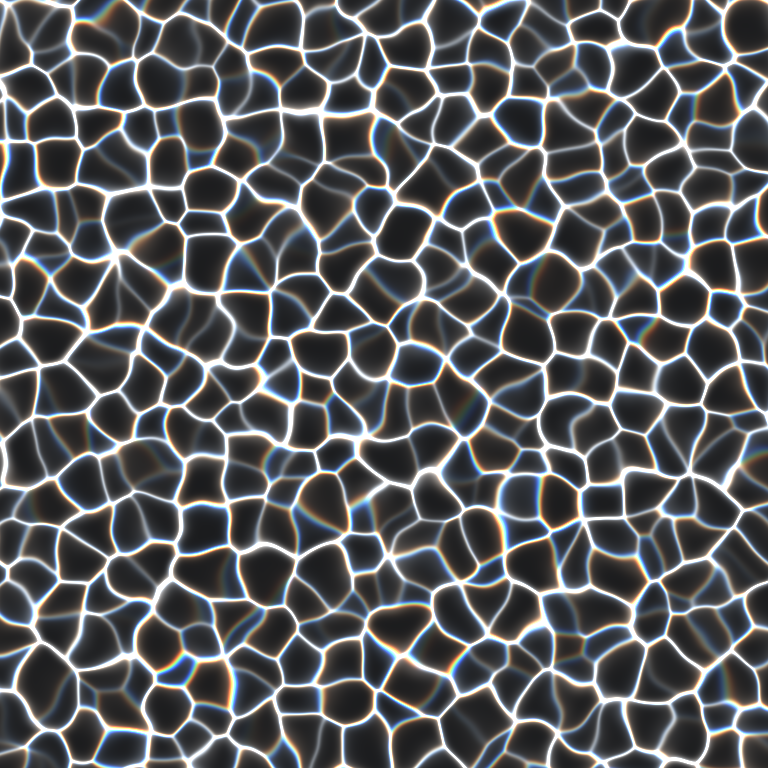
Reproduce this texture procedurally as a WebGL 1 fragment shader.

```glsl
precision highp float;

uniform vec2 u_resolution;

const float CELLS = 21.0;                            // cells across the canvas
const float SOFTNESS = 5.0;                          // falloff of the wide glow
const float SHARPEN = 4.0;                           // filament falloff relative to the glow
const float WARP_SCALE = 0.75;
const float WARP_AMOUNT = 0.24;
const float PATCH_SCALE = 0.28;
const float PATCH_AMOUNT = 0.5;
const vec3 DISPERSION = vec3(0.18, 0.27, 0.37);      // site weight per channel
const vec3 BASE_COLOR = vec3(0.105, 0.108, 0.115);
const vec3 GLOW_COLOR = vec3(0.068, 0.067, 0.066);
const vec3 FILAMENT_COLOR = vec3(0.073, 0.078, 0.083);

vec3 hash3(vec2 p) {
  vec3 k = vec3(dot(p, vec2(127.1, 311.7)),
                dot(p, vec2(269.5, 183.3)),
                dot(p, vec2(419.2, 371.9)));
  return fract(sin(k) * 43758.5);
}

float cornerGradient(vec2 cell, vec2 offset) {
  float angle = 6.2832 * hash3(cell).z;
  return dot(vec2(cos(angle), sin(angle)), offset);
}

float gradientNoise(vec2 p) {
  vec2 i = floor(p);
  vec2 f = p - i;
  vec2 u = f * f * f * (f * (f * 6.0 - 15.0) + 10.0);
  vec2 e = vec2(1.0, 0.0);
  float low = mix(cornerGradient(i, f), cornerGradient(i + e.xy, f - e.xy), u.x);
  float high = mix(cornerGradient(i + e.yx, f - e.yx), cornerGradient(i + e.xx, f - e.xx), u.x);
  return mix(low, high, u.y);
}

// Weighted spread of the sites: small inside a cell, high on its borders
vec3 spread(vec3 total, vec3 sumX, vec3 sumY, vec3 sumSquared) {
  vec3 meanX = sumX / total;
  vec3 meanY = sumY / total;
  return max(sumSquared / total - meanX * meanX - meanY * meanY, 0.0);
}

// Light gathered along soft cell borders, one set of weights per channel
vec3 causticLight(vec2 p, float focus) {
  vec2 home = floor(p);
  vec3 glowW = vec3(0.0), glowX = vec3(0.0), glowY = vec3(0.0), glowR = vec3(0.0);
  vec3 lineW = vec3(0.0), lineX = vec3(0.0), lineY = vec3(0.0), lineR = vec3(0.0);

  for (int j = -2; j <= 2; j++) {
    for (int i = -2; i <= 2; i++) {
      vec2 cell = home + vec2(float(i), float(j));
      vec3 site = hash3(cell);
      vec2 d = cell + site.xy - p;
      float r = dot(d, d);
      vec3 soft = exp(-SOFTNESS * (r + DISPERSION * site.z));
      vec3 sharp = pow(soft, vec3(SHARPEN));
      glowW += soft;
      glowX += soft * d.x;
      glowY += soft * d.y;
      glowR += soft * r;
      lineW += sharp;
      lineX += sharp * d.x;
      lineY += sharp * d.y;
      lineR += sharp * r;
    }
  }

  vec3 glow = 2.0 * SOFTNESS * spread(glowW, glowX, glowY, glowR);
  vec3 filament = 2.0 * SOFTNESS * SHARPEN * spread(lineW, lineX, lineY, lineR);
  return BASE_COLOR + GLOW_COLOR * glow + FILAMENT_COLOR * filament * focus;
}

void main() {
  vec2 p = CELLS * gl_FragCoord.xy / u_resolution.y;

  // Bend the borders and vary their focus over broad patches
  vec2 q = p * WARP_SCALE;
  vec2 warp = vec2(gradientNoise(q + 31.4), gradientNoise(q + 77.7));
  float focus = 1.0 + PATCH_AMOUNT * gradientNoise(p * PATCH_SCALE + 13.3);

  vec3 color = causticLight(p + 2.0 * WARP_AMOUNT * warp, focus);
  gl_FragColor = vec4(clamp(color, 0.0, 1.0), 1.0);
}
```
